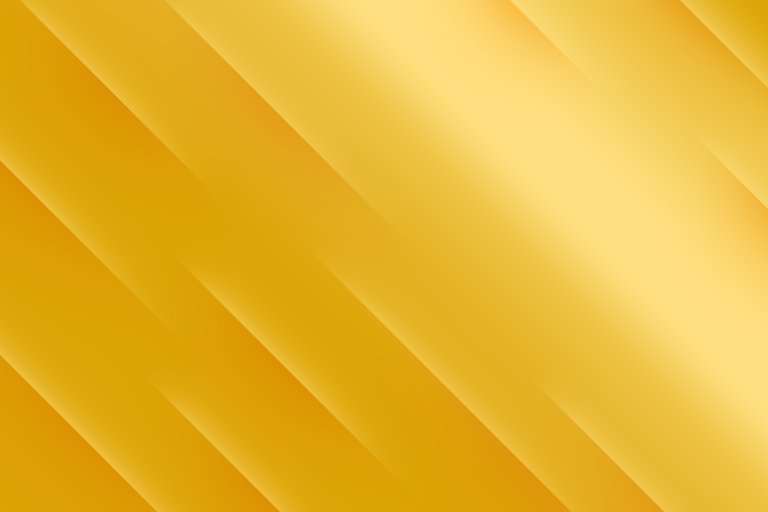
Write a Shadertoy shader that draws this background.

```glsl
// Golden satin backdrop: a broad pale band runs diagonally over a gold ramp,
// crossed by parallel folds. Each fold has a lit lip on its upper right side
// and an amber shadow on its lower left side, both tapering along its length.

#define LIP_WIDTH 0.045
#define LIP_STRENGTH 0.48
#define SHADOW_WIDTH 0.10
#define SHADOW_SPREAD 0.27
#define SHADOW_TINT vec3(1.0, 0.88, 0.62)
#define GOLD vec3(0.862, 0.642, 0.015)
#define HONEY vec3(0.89, 0.69, 0.13)
#define STRAW vec3(0.93, 0.77, 0.27)
#define CREAM vec3(1.0, 0.88, 0.51)

const int FOLD_COUNT = 11;

// Each fold: offset across, start along, end along, shadow centre along
const vec4 FOLDS[FOLD_COUNT] = vec4[FOLD_COUNT](
    vec4(-0.693, 0.30, 1.90, 1.00),
    vec4(-0.453, 1.00, 1.90, 1.50),
    vec4(-0.313, -0.20, 1.10, 0.38),
    vec4(-0.160, 0.82, 1.80, 1.28),
    vec4(0.039, -0.10, 0.86, 0.40),
    vec4(0.116, 1.03, 2.50, 1.95),
    vec4(0.298, 1.75, 2.70, 2.30),
    vec4(0.322, 0.20, 1.30, 0.75),
    vec4(0.996, 0.70, 1.45, 1.02),
    vec4(1.092, 1.58, 2.30, 1.95),
    vec4(1.328, 1.00, 2.10, 1.35)
);

// Base colour from the lower left corner to the upper right corner
vec3 satinRamp(float across) {
    vec3 color = mix(GOLD, HONEY, smoothstep(-0.05, 0.30, across));
    color = mix(color, STRAW, smoothstep(0.25, 0.58, across));
    color = mix(color, CREAM, smoothstep(0.50, 0.72, across));
    color = mix(color, STRAW, smoothstep(0.80, 1.25, across));
    return mix(color, GOLD, smoothstep(1.20, 1.50, across));
}

// Adds the shadow and lit lip of one fold
vec3 addFold(vec3 color, vec4 fold, float across, float along, float soft) {
    float d = across - fold.x;
    float span = fold.z - fold.y;
    float side = smoothstep(-soft, soft, d);

    float taper = smoothstep(fold.y, fold.y + 0.25 * span, along)
                * (1.0 - smoothstep(fold.z - 0.5 * span, fold.z, along));
    float lip = side * exp(-max(d, 0.0) / LIP_WIDTH) * taper;

    float reach = (along - fold.w) / (SHADOW_SPREAD * span);
    float shadow = (1.0 - side) * exp(min(d, 0.0) / SHADOW_WIDTH - reach * reach);

    color *= mix(vec3(1.0), SHADOW_TINT, shadow);
    return mix(color, CREAM, LIP_STRENGTH * lip);
}

void mainImage(out vec4 fragColor, in vec2 fragCoord) {
    vec2 p = fragCoord / iResolution.xy * vec2(1.5, 1.0);

    // Diagonal axes: across the folds, and along them toward the lower right
    float across = p.x + p.y - 1.0;
    float along = p.x - p.y + 1.0;
    float soft = 1.2 / iResolution.y;

    vec3 color = satinRamp(across);
    for (int i = 0; i < FOLD_COUNT; i++) {
        color = addFold(color, FOLDS[i], across, along, soft);
    }
    fragColor = vec4(color, 1.0);
}
```
